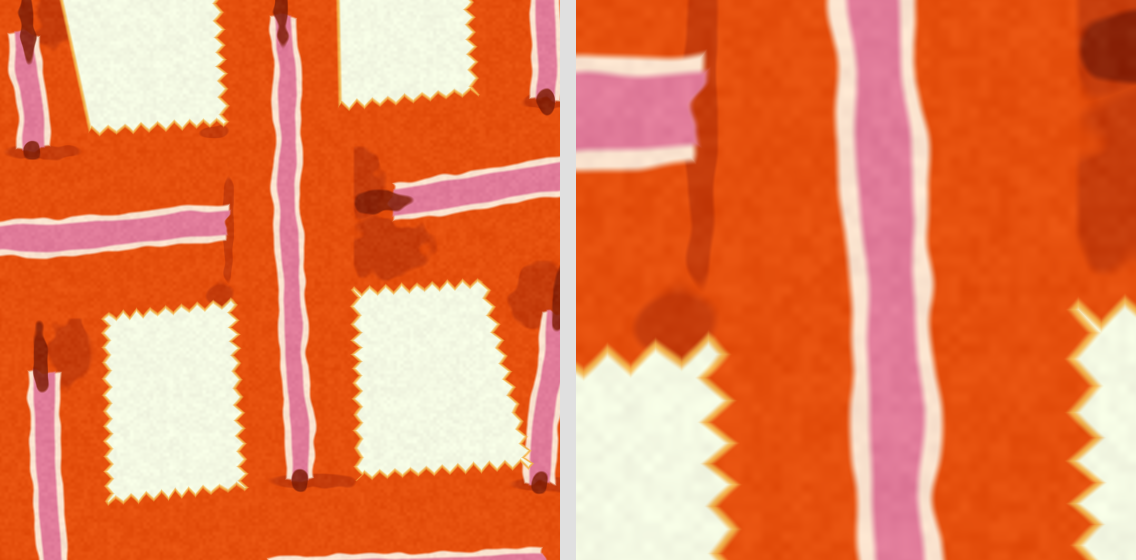
Left, the full canvas; right, a detail of the centre.
This pattern is drawn by a Shadertoy shader. Its source:

```glsl
// Woven orange lattice: four toothed cream windows and pink ribbons with cream
// borders that pass over and under, leaving brown ink stains at their ends.
// Windows and ribbons are placed by loops; noise makes the edges hand drawn.

const vec3 ORANGE = vec3(0.90, 0.31, 0.05);
const vec3 CREAM  = vec3(0.955, 0.975, 0.89);
const vec3 BORDER = vec3(0.98, 0.89, 0.81);
const vec3 PINK   = vec3(0.88, 0.48, 0.60);
const vec3 FRINGE = vec3(0.95, 0.70, 0.30);
const vec3 RUST   = vec3(0.75, 0.22, 0.04);
const vec3 BROWN  = vec3(0.50, 0.12, 0.03);
const float SOFT  = 0.003;

float hash(vec2 p) {
    return fract(sin(dot(p, vec2(127.1, 311.7))) * 43758.5453);
}

float noise(vec2 p) {
    vec2 i = floor(p), f = fract(p);
    f = f * f * (3.0 - 2.0 * f);
    return mix(mix(hash(i), hash(i + vec2(1, 0)), f.x),
               mix(hash(i + vec2(0, 1)), hash(i + vec2(1, 1)), f.x), f.y);
}

float inside(float d) {
    float soft = max(SOFT, 1.0 / iResolution.y);
    return smoothstep(-soft, soft, d);
}

// Ragged ellipse of ink
float stain(vec2 p, vec2 centre, vec2 radius) {
    float d = length((p - centre) / radius) + 0.6 * (noise(p * 45.0) - 0.5);
    return 1.0 - smoothstep(0.8, 1.05, d);
}

// Pinked edge: sharp teeth of slightly uneven depth
float teeth(float t, float seed) {
    float tri = abs(fract(t * 36.0 + 0.5 * noise(vec2(t * 12.0, seed))) - 0.5) * 2.0;
    return (0.010 + 0.006 * noise(vec2(t * 36.0, seed))) * (tri - 0.5);
}

// Pink core with a cream border, between lo and hi along its length
void ribbon(inout vec3 col, float across, float along, float lo, float hi, float core, float seed) {
    across += 0.012 * (noise(vec2(along * 9.0, seed)) - 0.5);
    float side = step(0.0, across) * 7.0;
    float d = core - abs(across) + 0.006 * (noise(vec2(along * 24.0, seed + side)) - 0.5);
    float rim = 0.010 + 0.005 * (noise(vec2(along * 38.0, seed + side + 3.0)) - 0.5);
    float ends = min(along - lo, hi - along) + 0.012 * (noise(vec2(across * 70.0, seed)) - 0.5);
    col = mix(col, BORDER, inside(min(d + rim, ends)));
    col = mix(col, PINK, inside(min(d, ends + 0.002)));
}

// Cream window of lattice cell (column, row); its sides lean on one diagonal
void window(inout vec3 col, vec2 p, vec2 cell) {
    vec2 corner = vec2(0.195, 0.105) + cell.x * vec2(0.446, 0.045) + cell.y * vec2(-0.034, 0.660);
    float wide = cell.x * (1.0 - cell.y);
    float skew = (1.0 - cell.x) * cell.y;
    float slope = 0.11 - 0.04 * abs(cell.x - cell.y);
    vec2 q = p - corner;
    float v = q.y - slope * q.x;
    float seed = dot(cell, vec2(5.0, 11.0));
    float left = q.x + (0.02 + 0.20 * skew) * q.y + teeth(q.y, seed) * (1.0 - cell.y);
    float right = 0.242 + 0.068 * wide - (0.06 + 0.19 * wide) * q.y - q.x + teeth(q.y, seed + 1.0);
    float low = v + teeth(q.x, seed + 2.0);
    float high = 0.33 - v + teeth(q.x, seed + 3.0);
    float d = min(min(left, right), min(low, high));
    col = mix(col, FRINGE, inside(d + 0.002));
    col = mix(col, CREAM, inside(d - 0.003));
}

// Upright ribbon k in row j: the middle one runs over, the outer two break
void upright(inout vec3 col, vec2 p, float k, float j) {
    bool over = k == 1.0;
    float lo = over ? 0.145 : mix(-0.20 + 0.17 * k, 0.735 + 0.045 * k, j);
    float hi = over ? 0.97 : mix(0.336 + 0.052 * k, 0.94 + 0.10 * k, j);
    float lean = k < 2.0 ? 0.04 * (1.0 - p.y) : 0.11 * (p.y - 0.25) * (1.0 - j);
    float across = p.x - (0.047 + 0.445 * k + 0.01 * k * k + lean);
    vec2 q = vec2(across, p.y);
    float toward = k < 2.0 ? 0.055 : -0.045;
    float shade = over ? 0.0 : stain(q, vec2(toward, hi + 0.035), vec2(0.045, 0.065));
    shade *= inside(hi + 0.095 - p.y);
    shade = max(shade, stain(q, vec2(0.02, lo - 0.005), vec2(0.075, 0.014)));
    col = mix(col, RUST, 0.85 * shade);
    ribbon(col, across, p.y, lo, hi, over ? 0.015 : 0.018, k * 13.0 + j * 5.0);
    float tear = stain(q, vec2(0.0, hi + 0.025), vec2(0.014, 0.065));
    tear = max(tear, stain(q, vec2(0.0, lo - 0.005), vec2(0.016, 0.022)));
    col = mix(col, BROWN, 0.85 * tear);
}

void mainImage(out vec4 fragColor, in vec2 fragCoord) {
    vec2 p = fragCoord / iResolution.xy;
    vec3 col = ORANGE;

    // Ink where the cross ribbons dive under the middle upright
    float shade = max(stain(p, vec2(0.69, 0.555), vec2(0.075, 0.055)),
                      stain(p, vec2(0.64, 0.675), vec2(0.045, 0.060))) * inside(p.x - 0.632);
    shade = max(shade, stain(p, vec2(0.408, 0.59), vec2(0.010, 0.11)));
    shade = max(shade, stain(p, vec2(0.392, 0.475), vec2(0.030, 0.025)));
    shade = max(shade, stain(p, vec2(0.380, 0.765), vec2(0.025, 0.012)));
    col = mix(col, RUST, 0.85 * shade);

    // Cross ribbons: two halves of the middle band, then the lower band
    for (float i = 0.0; i < 2.0; i++) {
        float y = 0.57 - 0.047 * i + (0.095 + 0.065 * i) * p.x;
        ribbon(col, p.y - y, p.x, -0.1 + 0.8 * i, 0.404 + 0.8 * i, 0.022 + 0.003 * i, 31.0 + i);
    }
    ribbon(col, p.y + 0.045 - 0.035 * p.x, p.x, 0.475, 0.97, 0.024, 37.0);
    col = mix(col, BROWN, 0.85 * stain(p, vec2(0.68, 0.64), vec2(0.055, 0.020)) * inside(p.x - 0.632));

    for (float k = 0.0; k < 3.0; k++)
        for (float j = 0.0; j < 2.0; j++)
            if (k != 1.0 || j == 0.0) upright(col, p, k, j);

    for (float i = 0.0; i < 4.0; i++)
        window(col, p, vec2(mod(i, 2.0), floor(i / 2.0)));

    // Cloth grain
    float grain = 0.6 * noise(p * 170.0) + 0.4 * noise(p * 85.0) - 0.5;
    col += 0.07 * grain * vec3(0.8, 1.0, 0.8);
    fragColor = vec4(clamp(col, 0.0, 1.0), 1.0);
}
```
